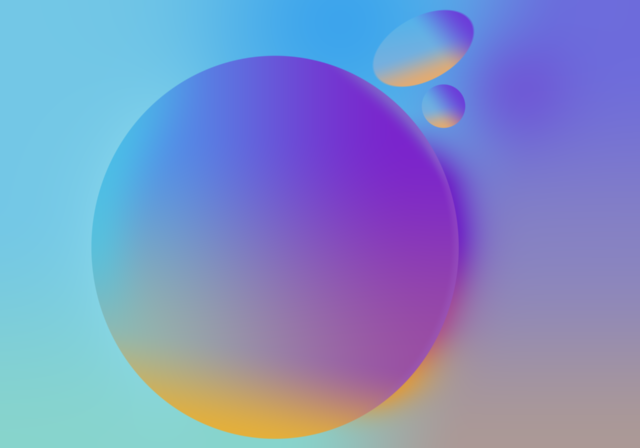
Give the GLSL for this background, as a WebGL 1 fragment shader.

```glsl
precision highp float;

uniform vec2 u_resolution;

vec2 rotate(vec2 v, float angle) {
  float c = cos(angle), s = sin(angle);
  return vec2(c * v.x - s * v.y, s * v.x + c * v.y);
}

float glow(vec2 p, vec2 center, float radius) {
  vec2 d = (p - center) / radius;
  return exp(-dot(d, d));
}

// Coverage of a unit disc whose smallest real radius is given
float discMask(vec2 q, float radius, float pixel) {
  return 1.0 - smoothstep(-pixel, pixel, (length(q) - 1.0) * radius);
}

// Cool left side, violet to sand right side, soft lights at the top
vec3 backdrop(vec2 p, vec2 uv) {
  vec3 aqua = mix(vec3(0.53, 0.83, 0.80), vec3(0.45, 0.78, 0.90), smoothstep(0.0, 0.55, uv.y));
  vec3 dusk = mix(vec3(0.67, 0.60, 0.59), vec3(0.54, 0.52, 0.75), smoothstep(0.0, 0.45, uv.y));
  dusk = mix(dusk, vec3(0.43, 0.42, 0.86), smoothstep(0.35, 0.9, uv.y));
  float border = mix(0.58, 0.74, uv.y);
  vec3 color = mix(aqua, dusk, smoothstep(border - 0.15, border + 0.15, uv.x));
  color = mix(color, vec3(0.20, 0.62, 0.93), 0.85 * glow(p, vec2(0.76, 0.95), 0.3));
  return mix(color, vec3(0.44, 0.31, 0.83), 0.7 * glow(p, vec2(1.16, 0.80), 0.12));
}

// Pale halo on the left, coloured shadow on the right
vec3 addAura(vec3 color, vec2 q, float radius, float height) {
  float away = max(length(q) - 1.0, 0.0) * radius;
  float halo = exp(-away / 0.07) * smoothstep(0.2, 0.9, -q.x);
  color = mix(color, vec3(0.57, 0.87, 0.94), 0.4 * halo);
  vec3 tint = mix(vec3(0.88, 0.60, 0.22), vec3(0.66, 0.30, 0.56), smoothstep(0.13, 0.29, height));
  tint = mix(tint, vec3(0.43, 0.10, 0.77), smoothstep(0.27, 0.5, height));
  float span = smoothstep(0.0, 0.14, height) * (1.0 - smoothstep(0.58, 0.76, height));
  float shadow = exp(-pow(away / 0.05, 1.4)) * smoothstep(0.1, 0.65, q.x) * span;
  return mix(color, tint, 0.9 * shadow);
}

vec3 shadeOrb(vec2 q) {
  // Four-way body gradient
  vec3 upper = mix(vec3(0.30, 0.62, 0.92), vec3(0.48, 0.14, 0.80), smoothstep(-0.95, 0.75, q.x));
  vec3 lower = mix(vec3(0.60, 0.72, 0.66), vec3(0.60, 0.30, 0.64), smoothstep(-0.95, 0.95, q.x));
  vec3 color = mix(lower, upper, smoothstep(-0.6, 0.6, q.y));

  // Golden base
  float base = smoothstep(0.52, 1.05, dot(q, vec2(-0.15, -1.0)));
  color = mix(color, vec3(0.90, 0.69, 0.22), base);

  // Rim lights
  float reach = length(q);
  float leftRim = smoothstep(0.65, 1.0, reach) * smoothstep(0.3, 0.95, -q.x);
  leftRim *= smoothstep(-0.65, 0.1, q.y);
  color = mix(color, vec3(0.29, 0.80, 0.90), 0.65 * leftRim);
  float cornerRim = smoothstep(0.86, 1.0, reach) * smoothstep(0.86, 1.0, dot(q, vec2(0.7, 0.714)));
  color = mix(color, vec3(0.48, 0.48, 0.79), 0.7 * cornerRim);
  float edge = smoothstep(0.95, 1.0, reach) * smoothstep(0.3, 0.9, q.x);
  return mix(color, vec3(0.62, 0.40, 0.80), 0.3 * edge);
}

vec3 shadeBead(vec2 q, float violetStart) {
  vec3 color = mix(vec3(0.32, 0.70, 0.92), vec3(0.55, 0.68, 0.84), smoothstep(0.7, -0.3, q.y) * 0.0 + 0.5 - 0.5 * q.y);
  float warm = smoothstep(-0.05, 1.0, dot(q, vec2(0.25, -0.97)));
  color = mix(color, vec3(0.88, 0.67, 0.45), warm);
  float violet = smoothstep(violetStart, 1.0, dot(q, vec2(0.82, 0.57)));
  return mix(color, vec3(0.42, 0.24, 0.85), violet);
}

vec3 addBead(vec3 color, vec2 offset, vec2 radii, float tilt, float violetStart, float pixel) {
  vec2 q = rotate(offset, -tilt) / radii;
  vec3 bead = shadeBead(rotate(q, tilt), violetStart);
  return mix(color, bead, discMask(q, radii.y, pixel));
}

void main() {
  vec2 uv = gl_FragCoord.xy / u_resolution;
  vec2 p = gl_FragCoord.xy / u_resolution.y;
  float pixel = 1.0 / u_resolution.y;

  // Large orb and its surroundings
  vec2 orbRadii = vec2(0.410, 0.4275);
  vec2 q = (p - vec2(0.614, 0.448)) / orbRadii;
  vec3 color = addAura(backdrop(p, uv), q, orbRadii.x, p.y);
  color = mix(color, shadeOrb(q), discMask(q, orbRadii.x, pixel));

  // Floating beads
  color = addBead(color, p - vec2(0.945, 0.892), vec2(0.122, 0.071), 0.5, 0.1, pixel);
  color = addBead(color, p - vec2(0.990, 0.763), vec2(0.0485), 0.0, -0.6, pixel);

  gl_FragColor = vec4(color, 1.0);
}
```
